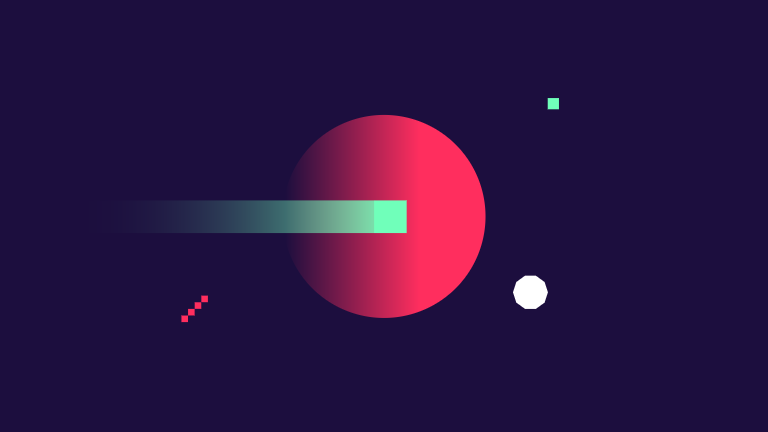
Give the GLSL for this background, as a Shadertoy shader.

```glsl
// Draws a fading red disc crossed by a mint light beam, with small geometric accents on deep indigo.

const vec3 INDIGO  = vec3(0.110, 0.055, 0.243);
const vec3 CRIMSON = vec3(1.000, 0.180, 0.370);
const vec3 MINT    = vec3(0.440, 1.000, 0.730);
const vec3 WHITE   = vec3(1.0);
const float PI = 3.14159;

float circleDistance(vec2 p, float radius) {
    return length(p) - radius;
}

float boxDistance(vec2 p, vec2 halfSize) {
    vec2 d = abs(p) - halfSize;
    return length(max(d, 0.0)) + min(max(d.x, d.y), 0.0);
}

// Regular polygon with a corner on the positive x axis
float polygonDistance(vec2 p, float sides, float apothem) {
    float sector = 2.0 * PI / sides;
    float angle = mod(atan(p.y, p.x), sector) - 0.5 * sector;
    return length(p) * cos(angle) - apothem;
}

// Antialiased fill, one pixel wide at the border
float coverage(float dist, float pixel) {
    return clamp(0.5 - dist / pixel, 0.0, 1.0);
}

// Linear ramp from 0 at start to 1 at end
float ramp(float start, float end, float x) {
    return clamp((x - start) / (end - start), 0.0, 1.0);
}

// Diagonal run of squares rising to the right
float stairDistance(vec2 p, float spacing, float halfSize) {
    float dist = 1e3;
    for (int i = 0; i < 4; i++) {
        dist = min(dist, boxDistance(p - float(i) * spacing, vec2(halfSize)));
    }
    return dist;
}

void mainImage(out vec4 fragColor, in vec2 fragCoord) {
    // Centred coordinates, canvas height = 1
    float pixel = 1.0 / iResolution.y;
    vec2 p = (fragCoord - 0.5 * iResolution.xy) * pixel;
    vec3 color = INDIGO;

    // Disc dissolving toward the left
    float disc = coverage(circleDistance(p - vec2(0.0, -0.001), 0.235), pixel);
    color = mix(color, CRIMSON, disc * ramp(-0.229, 0.083, p.x));

    // Beam: long fading tail, then a solid square head
    float tailStart = -0.727, headStart = -0.0231, halfHead = 0.0378;
    vec2 beamPoint = p - vec2(headStart + halfHead, -0.0017);
    float tailCenter = 0.5 * (tailStart + headStart);
    vec2 tailHalf = vec2(0.5 * (headStart - tailStart), halfHead);
    float tail = coverage(boxDistance(p - vec2(tailCenter, -0.0017), tailHalf), pixel);
    float fade = 0.85 * pow(ramp(tailStart, headStart, p.x), 2.2);
    color = mix(color, MINT, tail * fade);
    color = mix(color, MINT, coverage(boxDistance(beamPoint, vec2(halfHead)), pixel));

    // Small accents
    float square = boxDistance(p - vec2(0.392, 0.260), vec2(0.013));
    float decagon = polygonDistance(p - vec2(0.339, -0.1766), 10.0, 0.0385);
    float stairs = stairDistance(p - vec2(-0.4613, -0.238), 0.01535, 0.0076);
    color = mix(color, MINT, coverage(square, pixel));
    color = mix(color, WHITE, coverage(decagon, pixel));
    color = mix(color, CRIMSON, coverage(stairs, pixel));

    fragColor = vec4(color, 1.0);
}
```
